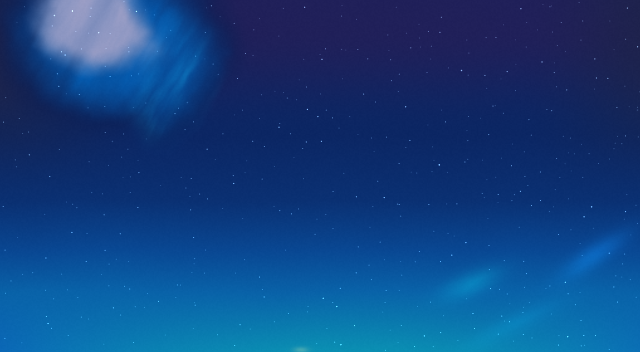
This texture is drawn by a Shadertoy shader. Its source:

```glsl
#define STAR_RADIUS 0.0021
#define STAR_DENSITY 0.30
#define STREAK_ANGLE 1.05
#define WARP_AMOUNT 0.045
#define GRAIN_AMOUNT 0.012
#define HALO_COLOR vec3(0.02, 0.34, 0.66)
#define CORE_COLOR vec3(0.59, 0.61, 0.77)
#define RIM_COLOR vec3(0.045, 0.12, 0.33)

float hash(vec2 p) {
    vec3 q = fract(vec3(p.xyx) * 0.1031);
    q += dot(q, q.yzx + 33.33);
    return fract((q.x + q.y) * q.z);
}

float noise(vec2 p) {
    vec2 cell = floor(p), f = fract(p);
    f = f * f * (3.0 - 2.0 * f);
    float low = mix(hash(cell), hash(cell + vec2(1, 0)), f.x);
    float high = mix(hash(cell + vec2(0, 1)), hash(cell + vec2(1, 1)), f.x);
    return mix(low, high, f.y);
}

float fbm(vec2 p) {
    float sum = 0.0, weight = 0.5;
    for (int i = 0; i < 4; i++) {
        sum += weight * noise(p);
        p = p * 2.03 + 17.1;
        weight *= 0.5;
    }
    return sum;
}

vec2 rotate(vec2 p, float angle) {
    float c = cos(angle), s = sin(angle);
    return vec2(c * p.x + s * p.y, c * p.y - s * p.x);
}

// Normalised distance from the centre of a tilted ellipse
float ellipse(vec2 p, vec2 center, vec2 radius, float angle) {
    return length(rotate(p - center, angle) / radius);
}

float wisp(vec2 p, vec2 center, vec2 radius, float angle) {
    float d = ellipse(p, center, radius, angle);
    return exp(-2.0 * d * d);
}

vec3 skyColor(vec2 p, float aspect) {
    float side = abs(p.x / aspect - 0.53) * 2.0;
    float y = p.y + 0.03 * (fbm(p * 3.0) - 0.5);
    vec3 horizon = mix(vec3(0.04, 0.56, 0.70), vec3(0.04, 0.42, 0.71), side * side);
    vec3 col = mix(horizon, vec3(0.035, 0.385, 0.66), clamp(y / 0.17, 0.0, 1.0));
    col = mix(col, vec3(0.035, 0.28, 0.575), clamp((y - 0.17) / 0.12, 0.0, 1.0));
    col = mix(col, vec3(0.04, 0.19, 0.45), clamp((y - 0.29) / 0.14, 0.0, 1.0));
    col = mix(col, vec3(0.045, 0.15, 0.39), clamp((y - 0.43) / 0.19, 0.0, 1.0));
    col = mix(col, vec3(0.125, 0.125, 0.35), smoothstep(0.62, 0.92, y));

    // Muted upper edges
    float edge = smoothstep(0.55, 1.1, side) * smoothstep(0.4, 0.85, p.y);
    return mix(col, vec3(0.115, 0.14, 0.275), 0.8 * edge);
}

vec3 addCloud(vec3 col, vec2 p) {
    vec2 warp = vec2(fbm(p * 6.0), fbm(p * 6.0 + 31.7)) - 0.47;
    vec2 q = p + WARP_AMOUNT * 2.0 * warp;
    vec2 along = rotate(p + 0.02 * warp, STREAK_ANGLE);
    float streak = fbm(along * vec2(4.0, 17.0) + 5.0);

    // Dark rim, blue body and hanging tail
    float body = ellipse(q, vec2(0.32, 0.90), vec2(0.32, 0.255), 0.0);
    float tail = ellipse(q, vec2(0.50, 0.77), vec2(0.20, 0.115), STREAK_ANGLE + 0.2);
    float rim = 1.0 - smoothstep(0.85, 1.22, min(body, tail + 0.1));
    float halo = 1.0 - smoothstep(0.45, 1.04, body);
    float drape = 1.0 - smoothstep(0.1, 1.2, tail);
    float glow = 1.0 - (1.0 - halo) * (1.0 - 0.8 * drape);
    col = mix(col, RIM_COLOR, 0.75 * rim);
    col = mix(col, HALO_COLOR, glow * (0.55 + 0.75 * streak));
    col += vec3(0.03, 0.14, 0.10) * drape * smoothstep(0.4, 0.75, streak);

    // Pale core with a soft shoulder
    float core = ellipse(q, vec2(0.265, 0.955), vec2(0.18, 0.155), -0.15);
    float pale = 1.0 - smoothstep(0.55, 1.12, core);
    pale = max(pale, 0.4 * wisp(q, vec2(0.40, 0.88), vec2(0.07, 0.06), 0.6));
    return mix(col, CORE_COLOR, pale * (0.72 + 0.45 * streak));
}

vec3 addWisps(vec3 col, vec2 p) {
    float texture1 = 0.55 + 0.9 * fbm(rotate(p, 0.45) * vec2(6.0, 22.0));
    col += vec3(0.0, 0.13, 0.09) * texture1 * wisp(p, vec2(1.34, 0.195), vec2(0.12, 0.045), 0.40);
    col += vec3(0.01, 0.11, 0.16) * texture1 * wisp(p, vec2(1.69, 0.275), vec2(0.14, 0.042), 0.60);
    col += vec3(0.0, 0.05, 0.05) * texture1 * wisp(p, vec2(1.47, 0.08), vec2(0.20, 0.04), 0.45);
    return col + vec3(0.22, 0.10, 0.0) * wisp(p, vec2(0.855, 0.006), vec2(0.03, 0.012), 0.0);
}

// Jittered stars, one per cell at most; later layers are sparser and brighter
vec3 starLight(vec2 p, float aspect, float pixel) {
    vec3 light = vec3(0.0);
    for (int i = 0; i < 3; i++) {
        float layer = float(i);
        float scale = 25.0 - 8.0 * layer;
        vec2 cell = floor(p * scale), seed = cell + 41.0 * layer;
        vec2 jitter = 0.12 + 0.76 * vec2(hash(seed + 3.7), hash(seed + 9.2));
        float d = length(p - (cell + jitter) / scale);
        float radius = STAR_RADIUS * (0.65 + 0.25 * layer);
        float density = STAR_DENSITY * (0.75 + 0.6 * p.x / aspect) * (1.0 - 0.2 * layer);
        float present = step(hash(seed + 15.4), density);
        float power = hash(seed + 27.8);
        float dot1 = 1.0 - smoothstep(max(radius - pixel, 0.0), radius + 0.5 * pixel, d);
        light += present * dot1 * (0.15 + (0.35 + 0.15 * layer) * power * power) * vec3(0.75, 0.95, 1.0);
    }
    return light;
}

void mainImage(out vec4 fragColor, in vec2 fragCoord) {
    vec2 p = fragCoord / iResolution.y;
    float aspect = iResolution.x / iResolution.y;
    vec3 col = addWisps(addCloud(skyColor(p, aspect), p), p);
    col += starLight(p, aspect, 1.0 / iResolution.y);
    col += GRAIN_AMOUNT * (noise(p * 280.0) - 0.5);
    fragColor = vec4(clamp(col, 0.0, 1.0), 1.0);
}
```
